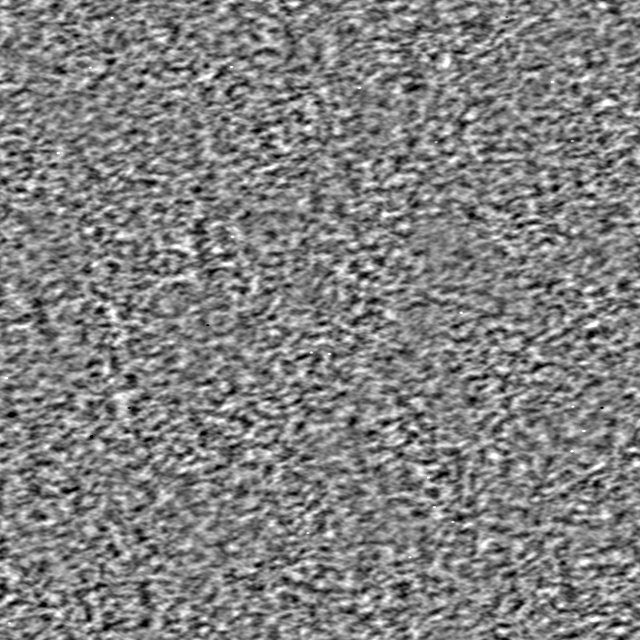
Give the GLSL for this texture, as a WebGL 1 fragment shader.

```glsl
precision highp float;
// Fine grey embossed grain: short soft ripples, mostly rising slightly to the right.

uniform vec2 u_resolution;

float hash(vec2 cell) {
    vec3 h = fract(cell.xyx * vec3(0.1031, 0.1030, 0.0973));
    h += dot(h, h.yzx + 33.33);
    return fract((h.x + h.y) * h.z);
}

float cornerSlope(vec2 cell, vec2 offset) {
    float angle = 6.2832 * hash(cell);
    return dot(vec2(cos(angle), sin(angle)), offset);
}

float gradientNoise(vec2 p) {
    vec2 cell = floor(p);
    vec2 f = p - cell;
    vec2 fade = f * f * f * (f * (f * 6.0 - 15.0) + 10.0);
    vec2 e = vec2(1.0, 0.0);
    float low = mix(cornerSlope(cell, f), cornerSlope(cell + e.xy, f - e.xy), fade.x);
    float high = mix(cornerSlope(cell + e.yx, f - e.yx), cornerSlope(cell + e.xx, f - e.xx), fade.x);
    return mix(low, high, fade.y);
}

// Noise stretched along a direction; cells counts lattice cells along and across it.
float ripples(vec2 p, float angle, vec2 cells, float seed) {
    float c = cos(angle), s = sin(angle);
    vec2 q = vec2(c * p.x + s * p.y, c * p.y - s * p.x);
    return gradientNoise(q * cells + seed);
}

// Sparse tiny flecks: +1 for bright, -1 for dark.
float flecks(vec2 p) {
    vec2 cell = floor(p * 26.0);
    vec2 center = 0.2 + 0.6 * vec2(hash(cell + 211.0), hash(cell + 347.0));
    vec2 d = (fract(p * 26.0) - center) * vec2(0.7, 1.0);
    float pick = hash(cell + 503.0);
    float spot = 1.0 - smoothstep(0.02, 0.07, length(d));
    return spot * (step(0.975, pick) - step(pick, 0.012));
}

void main() {
    vec2 uv = gl_FragCoord.xy / min(u_resolution.x, u_resolution.y);

    // Gentle warp so the ripples bend and vary in direction
    vec2 p = uv + 0.006 * vec2(gradientNoise(uv * 13.0 + 71.0), gradientNoise(uv * 15.0 + 137.0));

    // Layers from broad ripples to fine grain
    float relief = 0.45 * ripples(p, 0.30, vec2(36.0, 80.0), 311.0)
                 + 0.45 * ripples(p, 0.06, vec2(50.0, 98.0), 523.0)
                 + 0.38 * ripples(p, 0.42, vec2(66.0, 124.0), 719.0)
                 + 0.22 * ripples(p, -0.22, vec2(105.0, 190.0), 907.0);

    // Patches of stronger and weaker relief
    relief *= 1.0 + 0.5 * gradientNoise(uv * 8.0 + 29.0);

    float grey = 0.505 + relief + 0.45 * flecks(uv);
    gl_FragColor = vec4(vec3(clamp(grey, 0.0, 1.0)), 1.0);
}
```
